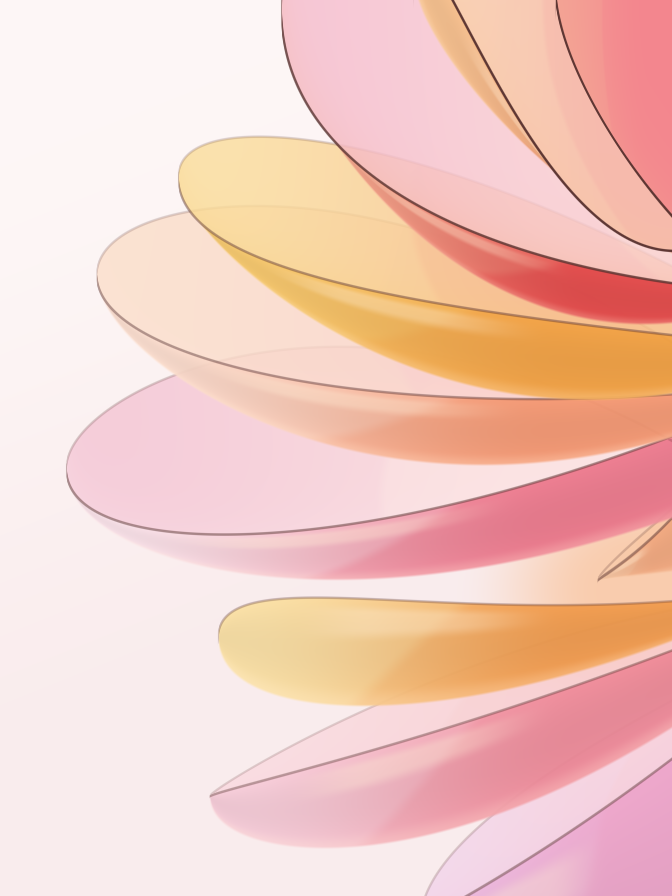
Write a Shadertoy shader that draws this background.

```glsl
const vec2 CANVAS = vec2(0.75, 1.0);
const float LINE_WIDTH = 0.0011;
const float INNER_ALPHA = 0.82;
const float OUTER_ALPHA = 0.94;
const float GLOSS = 0.34;
const vec3 PAPER = vec3(0.992, 0.965, 0.963);
const vec3 BLUSH = vec3(0.977, 0.925, 0.928);
const vec3 WARM = vec3(0.975, 0.780, 0.640);
const vec3 CREAM = vec3(1.0, 0.930, 0.830);
const vec3 INK = vec3(0.34, 0.19, 0.18);

// Edges are a*sqrt(u) + b*u + c*u*u, measured from the tip
struct Petal {
    vec2 tip;
    vec3 top, rim, belly;
    vec3 innerTip, innerEnd;
    vec3 outerTip, outerEnd;
    float seam, ink;
};

// Signed distance to an edge curve, positive above it
float edgeDistance(vec3 c, vec2 q, float u, float span) {
    float height = c.x * sqrt(u) + c.y * u + c.z * u * u;
    float s = clamp(max(u, q.y * q.y / (c.x * c.x + 1e-5)), 1e-4, 1.0);
    float slope = (0.5 * c.x / sqrt(s) + c.y + 2.0 * c.z * s) / span;
    return (q.y - height) / sqrt(1.0 + slope * slope);
}

float stroke(float d, float width, float px) {
    return 1.0 - smoothstep(width - 0.5 * px, width + px, abs(d));
}

vec3 paintPetal(vec3 color, vec2 p, Petal k) {
    float px = 1.0 / iResolution.y;
    vec2 q = p - k.tip;
    float span = CANVAS.x - k.tip.x;
    float u = max(q.x, 0.0) / span;
    float dTop = edgeDistance(k.top, q, u, span);
    float dRim = edgeDistance(k.rim, q, u, span);
    float dBelly = edgeDistance(k.belly, q, u, span);
    float ahead = smoothstep(-px, px, q.x);
    float belowTop = smoothstep(px, -px, dTop);
    float aboveRim = smoothstep(-px, px, dRim);
    float aboveBelly = smoothstep(-px, 2.5 * px, dBelly);

    // Translucent inside with a curved seam
    float arc = u - k.seam - 5.0 * pow(q.y + 0.03, 2.0);
    float seam = smoothstep(-0.012, 0.012, arc);
    vec3 inner = mix(k.innerTip, k.innerEnd, 0.7 * smoothstep(0.0, 0.8, u) + 0.3 * seam);
    inner = mix(inner, k.outerTip, 0.25 * exp(-35.0 * max(dRim, 0.0)));
    color = mix(color, inner, INNER_ALPHA * ahead * belowTop * aboveRim);

    // Saturated outside, glossy under the rim and pale at the lip
    float v = clamp(-dRim / max(dBelly - dRim, 1e-4), 0.0, 1.0);
    float facet = smoothstep(-0.03, 0.03, u - k.seam + 0.25 * (v - 0.5));
    vec3 outer = mix(k.outerTip, k.outerEnd, 0.8 * smoothstep(0.05, 0.8, u) + 0.2 * facet);
    outer *= 1.0 - 0.05 * sin(3.1416 * v);
    float streak = smoothstep(0.04, 0.14, v) * (1.0 - smoothstep(0.24, 0.38, v + 0.2 * (u - 0.5)));
    streak *= smoothstep(0.15, 0.35, u) * (1.0 - smoothstep(0.5, 0.75, u));
    outer = mix(outer, CREAM, GLOSS * streak + 0.22 * smoothstep(0.8, 1.0, v));
    color = mix(color, outer, OUTER_ALPHA * ahead * (1.0 - aboveRim) * aboveBelly);

    // Fine outlines
    float lines = max(stroke(dRim, LINE_WIDTH, px), 0.45 * stroke(dTop, LINE_WIDTH, px));
    return mix(color, INK, k.ink * lines * ahead);
}

void mainImage(out vec4 fragColor, in vec2 fragCoord) {
    vec2 p = fragCoord / iResolution.xy * CANVAS;

    // Paper and warm light behind the flower
    vec3 color = mix(PAPER, BLUSH, smoothstep(0.15, 0.9, 1.0 - p.y + 0.4 * p.x));
    float warmth = 1.0 - smoothstep(0.06, 0.20, length((p - vec2(0.74, 0.34)) * vec2(0.85, 1.2)));
    color = mix(color, WARM, 0.85 * warmth);

    // Violet petal
    color = paintPetal(color, p, Petal(vec2(0.469, -0.029),
        vec3(0.195, 0.052, 0.0), vec3(0.0, 0.151, 0.031), vec3(-0.2, 0.0, 0.0),
        vec3(0.95, 0.84, 0.92), vec3(0.97, 0.81, 0.85),
        vec3(0.92, 0.72, 0.87), vec3(0.93, 0.64, 0.79), 0.6, 0.45));
    // Lower rose petal
    color = paintPetal(color, p, Petal(vec2(0.234, 0.111),
        vec3(0.026, 0.273, -0.091), vec3(0.013, 0.111, 0.039), vec3(-0.196, 0.122, 0.150),
        vec3(0.98, 0.86, 0.88), vec3(0.97, 0.80, 0.80),
        vec3(0.97, 0.80, 0.85), vec3(0.94, 0.54, 0.60), 0.45, 0.4));
    // Lower amber petal
    color = paintPetal(color, p, Petal(vec2(0.2435, 0.288),
        vec3(0.214, -0.274, 0.101), vec3(0.214, -0.274, 0.101), vec3(-0.245, 0.172, 0.069),
        CREAM, WARM,
        vec3(0.985, 0.88, 0.64), vec3(0.95, 0.61, 0.30), 0.42, 0.32));
    // Folded sliver
    color = paintPetal(color, p, Petal(vec2(0.667, 0.352),
        vec3(0.02, 0.06, 0.0), vec3(0.005, 0.045, 0.02), vec3(0.0, 0.01, 0.0),
        vec3(0.97, 0.80, 0.68), WARM, WARM, vec3(0.95, 0.66, 0.50), 0.5, 0.5));
    // Wide rose petal
    color = paintPetal(color, p, Petal(vec2(0.074, 0.477),
        vec3(0.233, 0.083, -0.285), vec3(-0.265, 0.214, 0.087), vec3(-0.287, 0.085, 0.146),
        vec3(0.955, 0.77, 0.83), vec3(0.985, 0.88, 0.875),
        vec3(0.985, 0.89, 0.92), vec3(0.93, 0.47, 0.55), 0.52, 0.5));
    // Peach petal
    color = paintPetal(color, p, Petal(vec2(0.108, 0.693),
        vec3(0.236, -0.116, -0.195), vec3(-0.241, 0.051, 0.057), vec3(-0.256, -0.164, 0.238),
        vec3(0.98, 0.87, 0.79), vec3(0.975, 0.80, 0.79),
        vec3(0.99, 0.87, 0.81), vec3(0.96, 0.59, 0.44), 0.5, 0.45));
    // Amber petal
    color = paintPetal(color, p, Petal(vec2(0.199, 0.802),
        vec3(0.215, -0.242, -0.072), vec3(-0.261, 0.101, -0.016), vec3(-0.186, -0.290, 0.234),
        vec3(0.98, 0.87, 0.62), vec3(0.965, 0.73, 0.54),
        vec3(0.97, 0.79, 0.42), vec3(0.95, 0.63, 0.25), 0.47, 0.45));
    // Great coral petal
    color = paintPetal(color, p, Petal(vec2(0.314, 0.990),
        vec3(0.4, 0.0, 0.0), vec3(-0.445, 0.118, 0.021), vec3(-0.318, -0.263, 0.230),
        vec3(0.96, 0.74, 0.81), vec3(0.98, 0.83, 0.83),
        vec3(0.96, 0.66, 0.56), vec3(0.89, 0.28, 0.29), 0.6, 0.8));
    // Apricot petal
    color = paintPetal(color, p, Petal(vec2(0.462, 1.026),
        vec3(0.6, 0.0, 0.0), vec3(0.331, -1.099, 0.462), vec3(-0.181, -0.189, 0.061),
        vec3(0.98, 0.84, 0.70), vec3(0.96, 0.70, 0.64),
        vec3(0.97, 0.76, 0.55), vec3(0.94, 0.57, 0.42), 0.5, 0.95));
    // Innermost petal
    color = paintPetal(color, p, Petal(vec2(0.620, 1.013),
        vec3(0.4, 0.0, 0.0), vec3(-0.171, -0.105, 0.022), vec3(-0.171, -0.105, 0.022),
        vec3(0.95, 0.60, 0.56), vec3(0.95, 0.48, 0.53),
        vec3(0.96, 0.66, 0.54), vec3(0.93, 0.45, 0.42), 0.4, 0.95));

    fragColor = vec4(color, 1.0);
}
```
